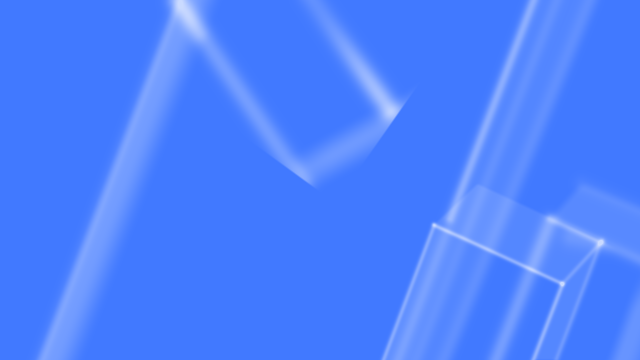
Give the GLSL for this background, as a Shadertoy shader.

```glsl
// Translucent glass prisms on flat blue: soft light bands, a clipped
// upper prism and an outlined box, all added up as amounts of white.
// Built from signed line distances and segment glows on a 16 x 9 grid.

// Signed distance to the line a-b, positive on its left.
float side(vec2 p, vec2 a, vec2 b) {
    vec2 t = normalize(b - a), q = p - a;
    return t.x * q.y - t.y * q.x;
}

// Gaussian glow around the segment a-b.
float glow(vec2 p, vec2 a, vec2 b, float radius) {
    vec2 q = p - a, t = b - a;
    float d = length(q - t * clamp(dot(q, t) / dot(t, t), 0.0, 1.0)) / radius;
    return exp(-d * d);
}

// Strip with a soft start at the line and a slow fade to its left.
float band(vec2 p, vec2 a, vec2 b, float rise, float width) {
    float d = side(p, a, b);
    return smoothstep(-rise, rise, d) * (1.0 - smoothstep(0.3 * width, width, d));
}

// Half plane left of a-b with an edge of the given softness.
float cut(vec2 p, vec2 a, vec2 b, float soft) {
    return smoothstep(-soft, soft, side(p, a, b));
}

// Convex face with its corners in counterclockwise order.
float face(vec2 p, vec2 a, vec2 b, vec2 c, vec2 d, float soft) {
    return cut(p, a, b, soft) * cut(p, b, c, soft)
         * cut(p, c, d, soft) * cut(p, d, a, soft);
}

// Long beam on the left.
float leftBeam(vec2 p) {
    vec2 top = vec2(4.44, 9.0), foot = vec2(0.98, 0.0);
    return 0.26 * band(p, top, foot, 0.13, 1.1)
         + 0.10 * glow(p, top, foot + vec2(-0.1, -0.3), 0.17);
}

// Prism hanging from the top, its lower corners cut off sharply.
float upperPrism(vec2 p) {
    vec2 start = vec2(4.44, 9.0), tip = vec2(7.55, 4.45);
    vec2 corner = vec2(9.75, 6.25);
    float light = 0.27 * glow(p, start, tip, 0.26);
    light += 0.16 * glow(p, start, vec2(5.0, 8.17), 0.24);
    light += mix(0.52, 0.17, smoothstep(6.4, 8.9, p.y))
           * glow(p, vec2(7.75, 9.1), corner, 0.27);
    light += 0.24 * band(p, corner, vec2(7.5, 5.0), 0.3, 0.95)
           * cut(p, start, tip, 0.2) * smoothstep(7.0, 9.6, p.x + 1.2);
    return light * cut(p, vec2(6.77, 5.10), vec2(7.77, 4.375), 0.03)
                 * cut(p, vec2(9.27, 5.19), vec2(10.04, 6.29), 0.03);
}

// Parallel streaks descending on the right, dimmer inside the box.
float rightBeams(vec2 p) {
    vec2 top = vec2(13.33, 9.0), foot = vec2(9.9, 0.0);
    float light = 0.24 * glow(p, top, vec2(11.25, 3.54), 0.12);
    light += 0.10 * glow(p, top, foot, 0.17);
    light += 0.09 * cut(p, top, foot, 0.12)
           * cut(p, vec2(11.25, 0.0), vec2(14.9, 9.0), 0.2);
    light += 0.09 * glow(p, vec2(13.92, 9.0), vec2(10.42, 0.0), 0.16);
    light += 0.08 * glow(p, vec2(14.75, 9.0), vec2(11.1, 0.0), 0.20);
    return light;
}

// Box with bright rims, a tilted lid and a thin right wall.
float glassBox(vec2 p) {
    vec2 west = vec2(10.85, 3.375), north = vec2(11.94, 4.40);
    vec2 east = vec2(15.04, 2.96), south = vec2(14.06, 1.90);
    vec2 westFoot = vec2(9.58, 0.0), southFoot = vec2(13.33, 0.0);
    vec2 eastFoot = vec2(13.92, 0.0);
    float light = 0.10 * face(p, west, south, east, north, 0.05);
    light += 0.10 * face(p, southFoot, eastFoot, east, south, 0.05);
    light += 0.36 * glow(p, west, south, 0.055);
    light += 0.28 * glow(p, west, westFoot, 0.06);
    light += 0.36 * glow(p, south, southFoot, 0.065);
    light += 0.18 * glow(p, south, east, 0.06);
    light += 0.17 * glow(p, east, eastFoot, 0.07);
    light += 0.20 * glow(p, vec2(13.75, 3.54), east, 0.10);
    // Glints on the lid corner and the inner faces.
    light += 0.14 * glow(p, vec2(14.3, 3.1), east, 0.28)
           * cut(p, east, north, 0.05);
    light += 0.27 * glow(p, vec2(13.75, 3.45), vec2(12.4, 0.0), 0.2);
    light += 0.14 * band(p, west, westFoot, 0.06, 0.9)
           * cut(p, south, west, 0.05);
    return light;
}

// Faint rounded prism running off the right edge.
float farPrism(vec2 p) {
    vec2 crest = vec2(14.55, 4.40), joint = vec2(13.75, 3.5);
    float light = 0.12 * face(p, joint, vec2(17.0, 1.98), vec2(17.0, 3.37), crest, 0.13);
    light += 0.06 * glow(p, crest, vec2(17.0, 3.37), 0.2);
    light += 0.13 * glow(p, vec2(15.04, 2.9), vec2(17.0, 2.03), 0.17);
    light += 0.20 * band(p, vec2(16.0, 1.92), vec2(15.31, 0.0), 0.2, 1.0)
           * (1.0 - smoothstep(1.2, 2.5, p.y));
    return light;
}

void mainImage(out vec4 fragColor, in vec2 fragCoord) {
    vec2 p = fragCoord / iResolution.xy * vec2(16.0, 9.0);
    float light = leftBeam(p) + upperPrism(p) + rightBeams(p)
                + glassBox(p) + farPrism(p);
    vec3 blue = vec3(0.255, 0.475, 1.0);
    fragColor = vec4(mix(blue, vec3(1.0), min(light, 0.72)), 1.0);
}
```
